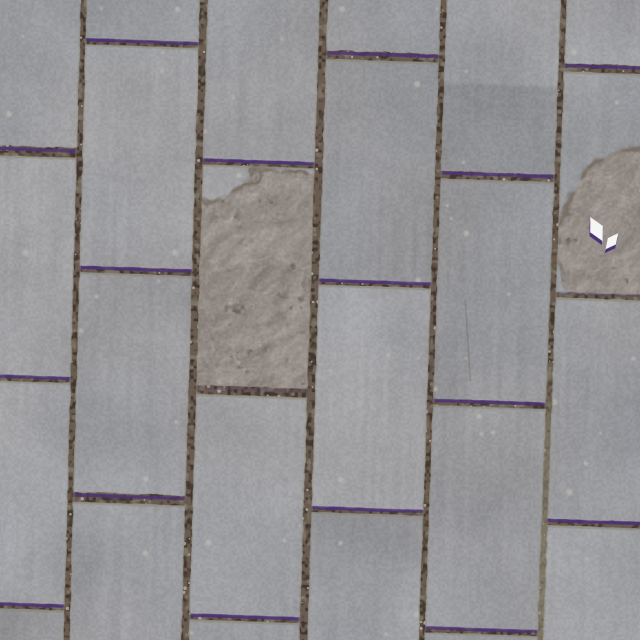
Write a three.js fragment shader that draws this texture.

```glsl
varying vec2 vUv;

const vec3 SLATE = vec3(0.600, 0.603, 0.617);
const vec3 ROUGH = vec3(0.580, 0.553, 0.530);
const vec3 MORTAR = vec3(0.410, 0.355, 0.310);
const vec3 GRIT = vec3(0.260, 0.215, 0.190);
const vec3 MOSS = vec3(0.530, 0.520, 0.450);
const vec3 FRINGE = vec3(0.295, 0.200, 0.460);
const vec3 CHALK = vec3(0.760, 0.740, 0.700);
const float ROW_HEIGHT = 0.3555;
const float COLUMN_WIDTH = 0.186;
const float SOFT = 0.0013;

float hash(vec2 p) {
  vec3 q = fract(vec3(p.xyx) * 0.1031);
  q += dot(q, q.yzx + 33.33);
  return fract((q.x + q.y) * q.z);
}

float noise(vec2 p) {
  vec2 i = floor(p), f = fract(p);
  f = f * f * (3.0 - 2.0 * f);
  return mix(mix(hash(i), hash(i + vec2(1.0, 0.0)), f.x),
             mix(hash(i + vec2(0.0, 1.0)), hash(i + 1.0), f.x), f.y);
}

float fbm(vec2 p) {
  float sum = 0.0, gain = 0.5;
  for (int i = 0; i < 5; i++) {
    sum += gain * noise(p);
    p = mat2(1.6, 1.2, -1.2, 1.6) * p + 7.3;
    gain *= 0.5;
  }
  return sum;
}

float inside(float d, float soft) { return 1.0 - smoothstep(-soft, soft, d); }

// Sparse round flecks, one candidate per cell
float flecks(vec2 p, float cells, float density, float radius) {
  vec2 id = floor(p * cells);
  vec2 centre = 0.3 + 0.4 * vec2(hash(id + 5.1), hash(id + 9.7));
  float size = radius * (0.5 + hash(id + 2.3));
  float d = length(fract(p * cells) - centre) - size;
  return step(hash(id + 17.0), density) * inside(d, 0.12);
}

float rhombus(vec2 p, vec2 centre, vec2 axis, vec2 size) {
  vec2 q = p - centre;
  vec2 r = abs(vec2(dot(q, axis), dot(q, vec2(-axis.y, axis.x)))) / size;
  return (r.x + r.y - 1.0) * size.y;
}

float chips(vec2 p) {
  return min(rhombus(p, vec2(0.932, 0.642), vec2(0.45, -0.89), vec2(0.021, 0.011)),
             rhombus(p, vec2(0.956, 0.623), vec2(0.62, 0.78), vec2(0.016, 0.008)));
}

float stroke(vec2 p, vec2 a, vec2 b, float width) {
  vec2 q = p - a, e = b - a;
  return inside(length(q - e * clamp(dot(q, e) / dot(e, e), 0.0, 1.0)) - width, SOFT);
}

float isTile(vec2 id, vec2 wanted) { return step(length(id - wanted), 0.5); }

vec3 slateColor(vec2 p, vec2 id, vec2 local) {
  float tone = 0.045 * (hash(id + 40.0) - 0.5) + 0.10 * (fbm(p * 9.0) - 0.48);
  float streak = noise(vec2((p.x - 0.027 * p.y) * 130.0, p.y * 5.0 + id.y * 9.0)) - 0.5;
  tone += 0.04 * streak * noise(p * 8.0 + 3.0) + 0.05 * (noise(p * 290.0) - 0.5);
  float wet = isTile(id, vec2(4.0, 1.0)) * inside(local.y - 0.40, 0.012)
            + isTile(id, vec2(3.0, -2.0)) * smoothstep(0.55, 0.95, local.y);
  vec3 color = SLATE + tone - 0.055 * wet;
  color += vec3(0.012, 0.003, -0.006) * (noise(p * 6.0 + 20.0) - 0.4);
  float scratch = stroke(p, vec2(0.727, 0.530), vec2(0.735, 0.405), 0.0012)
                + stroke(p, vec2(0.778, 0.875), vec2(0.774, 0.740), 0.0003) * 0.3;
  color = mix(color, MORTAR, 0.35 * scratch);
  return mix(color, CHALK, 0.65 * flecks(p, 42.0, 0.03, 0.13));
}

// Flaked stone, lit across a noise relief
vec3 roughColor(vec2 p) {
  float height = fbm(p * 34.0 + 2.0 * fbm(p * 13.0));
  float lit = height - fbm((p + vec2(-0.003, 0.004)) * 34.0 + 2.0 * fbm(p * 13.0));
  vec3 color = ROUGH + 0.30 * lit + 0.10 * (height - 0.5) + 0.05 * (noise(p * 260.0) - 0.5);
  float crumbs = smoothstep(0.64, 0.76, fbm(p * 48.0 + 11.0));
  return mix(color, mix(GRIT, CHALK, noise(p * 150.0)), 0.5 * crumbs);
}

void main() {
  vec2 p = vUv;
  // Leaning columns, each shifted half a tile from the last
  float u = (p.x - 0.104 - 0.027 * p.y) / (0.185 + 0.0025 * p.y);
  float column = floor(u) + 1.0;
  float across = fract(u);
  float v = (p.y - 0.41 + 0.01 * column + 0.0065 * (across - 0.5)) / ROW_HEIGHT
          - 0.5 * mod(column, 2.0);
  vec2 id = vec2(column, floor(v));
  vec2 local = vec2(across, fract(v));

  // Tile face and broken areas
  float ragged = 0.05 * (fbm(p * 28.0) - 0.5);
  float flakeTop = (local.y - 0.82 - 0.13 * smoothstep(0.1, 0.5, across)) * ROW_HEIGHT + ragged;
  float flakeArc = length(p - vec2(1.016, 0.622)) - 0.146 + 0.6 * ragged;
  float flake = mix(1.0, flakeTop, isTile(id, vec2(2.0, 0.0)));
  flake = mix(flake, flakeArc, isTile(id, vec2(5.0, 0.0)));
  vec3 color = mix(slateColor(p, id, local), roughColor(p), inside(flake, 0.002));
  float rim = exp(-pow(flake / 0.0045, 2.0)) * smoothstep(0.25, 0.65, noise(p * 55.0));
  color = mix(color, MORTAR, 0.65 * rim);
  color = mix(color, FRINGE, inside(chips(p + vec2(0.001, 0.006)), SOFT));
  color = mix(color, vec3(0.96), inside(chips(p), SOFT));

  // Joint filling
  vec3 filling = mix(GRIT, MORTAR, smoothstep(0.15, 0.6, noise(p * 190.0)));
  filling = mix(filling, MOSS, 0.6 * smoothstep(0.62, 0.9, noise(p * 120.0 + 8.0)));
  filling = mix(filling, CHALK, 0.7 * flecks(p, 130.0, 0.07, 0.25));
  float wobble = 0.0035 * (fbm(p * 75.0) - 0.5);

  // Cross joints: violet upper edge over a dark, mossy bed
  float offset = (v - floor(v + 0.5)) * ROW_HEIGHT + 0.4 * wobble;
  vec2 jointId = vec2(column, floor(v + 0.5));
  float bed = 0.0035 + 0.0055 * pow(hash(jointId + 61.0), 2.0);
  float faded = isTile(jointId, vec2(2.0, 0.0)) + isTile(jointId, vec2(5.0, 0.0));
  color = mix(color, MOSS, 0.6 * inside(abs(offset + 0.003) - bed - 0.002, 0.002));
  color = mix(color, filling, inside(abs(offset + 0.0015) - bed + wobble, SOFT));
  float violet = inside(abs(offset - 0.0015) - 0.0026, SOFT) * (1.0 - 0.75 * faded);
  color = mix(color, FRINGE, violet * (0.72 + 0.28 * noise(p * 60.0)));

  // Long joints, widest near the middle columns
  float line = floor(u + 0.5);
  float side = abs(u - line) * COLUMN_WIDTH;
  float halfWidth = 0.0042 + 0.0022 * exp(-pow(line - 1.6, 2.0)) + wobble;
  float pale = smoothstep(3.5, 4.0, line) * (1.0 - smoothstep(0.25, 0.5, p.y));
  color = mix(color, MOSS, 0.55 * inside(side - halfWidth - 0.0018, 0.002));
  color = mix(color, mix(filling, MOSS, 0.6 * pale), inside(side - halfWidth, SOFT));

  gl_FragColor = vec4(clamp(color, 0.0, 1.0), 1.0);
}
```
